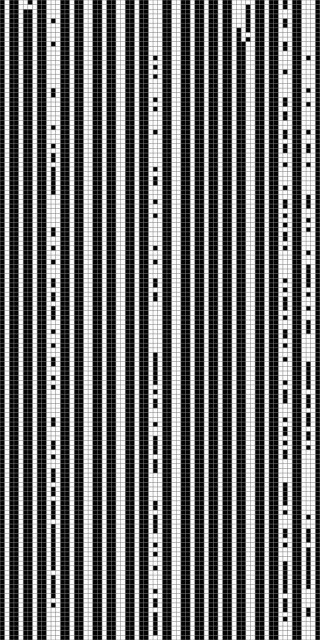
Reproduce this pattern procedurally as a Shadertoy shader.

```glsl
// A 69 by 138 grid of square cells, like the history of a cellular automaton:
// steady bars two cells wide, with flickering single cells in the widest gaps.
// Bars follow a list of spacings; flicker is hashed; edges are box filtered.

const vec2 GRID = vec2(69.0, 138.0);

// Distance from the start of each bar to the start of the next, wrapping round
const int SPACING[19] = int[19](3, 3, 5, 3, 4, 3, 4, 3, 5, 4, 3, 3, 3, 3, 4, 3, 5, 5, 3);

float hash(vec2 p) {
    vec3 q = fract(p.xyx * 0.1031);
    q += dot(q, q.yzx + 33.33);
    return fract((q.x + q.y) * q.z);
}

// Slowly varying odds give long runs as well as lone cells
float flicker(int column, int row) {
    float x = float(column);
    float drift = hash(vec2(x + 7.0, floor(float(row) / 6.0) + 211.0));
    float odds = mix(0.12, 0.82, smoothstep(0.2, 0.8, drift));
    return step(hash(vec2(x, float(row) + 17.0)), odds);
}

// 1 for a dark cell, 0 for a light one; rows count down from the top
float cellInk(vec2 cell) {
    int width = int(GRID.x);
    int column = (int(cell.x) + width) % width;
    int row = int(cell.y);

    // Two places take a few rows to settle into bars
    if (row < 2 && (column == 5 || column == 6))
        return row < 1 && column == 6 ? 1.0 : 0.0;
    if (row < 9 && column >= 51 && column <= 53)
        return column == 52 ? 0.0 : flicker(column, row);

    int start = 2;
    for (int i = 0; i < 19; i++) {
        int offset = (column - start + width) % width;
        if (offset < 2) return 1.0;
        if (SPACING[i] == 5 && offset == 3) return flicker(column, row);
        start += SPACING[i];
    }
    return 0.0;
}

void mainImage(out vec4 fragColor, in vec2 fragCoord) {
    vec2 pixel = GRID / iResolution.xy;
    vec2 p = fragCoord * pixel;
    p.y = GRID.y - p.y;

    // Nearest cell border lies between this cell and the next on each axis
    vec2 cell = floor(p - 0.5);
    vec2 toBorder = fract(p - 0.5) - 0.5;
    vec2 blend = clamp(toBorder / pixel + 0.5, 0.0, 1.0);

    // Blend the four cells around the pixel
    float upper = mix(cellInk(cell), cellInk(cell + vec2(1, 0)), blend.x);
    float lower = mix(cellInk(cell + vec2(0, 1)), cellInk(cell + vec2(1, 1)), blend.x);
    float shade = mix(0.99, 0.01, mix(upper, lower, blend.y));

    // Thin grey grid: share of the pixel covered by each line
    float halfLine = 0.055;
    vec2 covered = min(toBorder + 0.5 * pixel, halfLine) - max(toBorder - 0.5 * pixel, -halfLine);
    vec2 line = clamp(covered / pixel, 0.0, 1.0);
    shade = mix(shade, 0.5, 1.0 - (1.0 - line.x) * (1.0 - line.y));

    fragColor = vec4(vec3(shade), 1.0);
}
```
